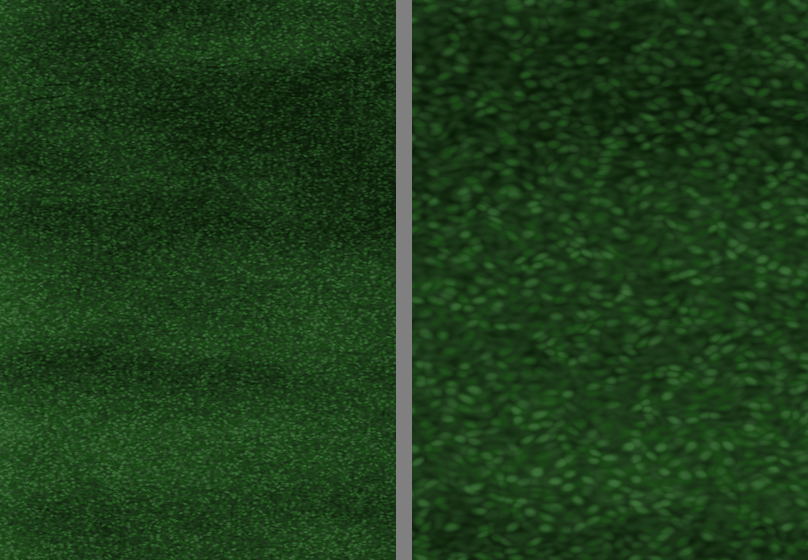
Left, the full canvas; right, a detail of the centre.
A WebGL 1 fragment shader for this texture:

```glsl
precision highp float;
// Dense green pile, seen from above: small flattened tufts from a stretched
// cellular pattern, roughened by gradient noise and shaded by broad
// horizontal bands, cloudy patches and short dark creases.

uniform vec2 u_resolution;

// Colours
const vec3 SHADOW_GREEN = vec3(0.07, 0.16, 0.06);
const vec3 LIGHT_GREEN = vec3(0.20, 0.38, 0.185);
const vec3 VIVID_SHIFT = vec3(-0.030, 0.004, -0.036);

// Sizes, as repeats per canvas height
const vec2 TUFT_SCALE = vec2(140.0, 225.0);
const vec2 FIBRE_SCALE = vec2(125.0, 240.0);
const vec2 CLUMP_SCALE = vec2(40.0, 85.0);
const vec2 PATCH_SCALE = vec2(2.4, 7.0);
const vec2 CREASE_SCALE = vec2(11.0, 46.0);

// Strengths, in units of tone (0 = shadow, 1 = light)
const float UPPER_TONE = 0.235;
const float LOWER_TONE = 0.555;
const float TUFT_CONTRAST = 0.84;
const float TUFT_MEAN = 0.30;
const float FIBRE_CONTRAST = 0.40;
const float CLUMP_CONTRAST = 0.20;
const float PATCH_CONTRAST = 0.37;
const float CREASE_DEPTH = 0.38;

vec2 hash2(vec2 p) {
  vec3 q = fract(p.xyx * vec3(0.1031, 0.1030, 0.0973));
  q += dot(q, q.yzx + 33.33);
  return fract((q.xx + q.yz) * q.zy);
}

float cornerSlope(vec2 cell, vec2 offset) {
  float angle = 6.2832 * hash2(cell).x;
  return dot(vec2(cos(angle), sin(angle)), offset);
}

float gradientNoise(vec2 p) {
  vec2 i = floor(p);
  vec2 f = p - i;
  vec2 s = f * f * f * (f * (f * 6.0 - 15.0) + 10.0);
  vec2 e = vec2(1.0, 0.0);
  float low = mix(cornerSlope(i, f), cornerSlope(i + e, f - e), s.x);
  float high = mix(cornerSlope(i + e.yx, f - e.yx),
                   cornerSlope(i + e.xx, f - e.xx), s.x);
  return mix(low, high, s.y);
}

float fractalNoise(vec2 p) {
  float sum = 0.0;
  float weight = 1.0;
  for (int i = 0; i < 4; i++) {
    sum += weight * gradientNoise(p);
    p = p * 2.03 + 17.3;
    weight *= 0.5;
  }
  return sum;
}

// Overlapping soft tufts: the brightest one shows, with dark gaps between
float tufts(vec2 p) {
  vec2 cell = floor(p);
  float brightest = 0.0;
  for (int y = -1; y <= 1; y++) {
    for (int x = -1; x <= 1; x++) {
      vec2 id = cell + vec2(float(x), float(y));
      vec2 away = id + hash2(id) - p;
      vec2 kind = hash2(id + 71.7);
      away.y += (kind.x - 0.5) * away.x;
      float body = 1.0 - smoothstep(0.15, 0.85, length(away));
      brightest = max(brightest, mix(0.08, 1.0, kind.y * kind.y) * body);
    }
  }
  return brightest;
}

// Broad light: brighter lower half, dark belt above it, pale left edge
float broadTone(vec2 uv, vec2 p) {
  float patches = fractalNoise(p * PATCH_SCALE + 5.0);
  float height = uv.y + 0.05 * patches;
  float tone = mix(LOWER_TONE, UPPER_TONE, smoothstep(0.50, 0.62, height));
  float belt = (height - 0.64) / 0.07;
  float dip = (height - 0.32) / 0.035;
  tone -= 0.10 * exp(-belt * belt) + 0.18 * exp(-dip * dip);
  tone += 0.14 * smoothstep(0.87, 0.93, height);
  tone += 0.14 * (1.0 - smoothstep(0.0, 0.10, uv.x)) - 0.10 * (uv.x - 0.5);
  return tone + PATCH_CONTRAST * patches;
}

// Thin horizontal folds, mostly in the upper part
float creases(vec2 uv, vec2 p) {
  float fold = abs(gradientNoise(p * CREASE_SCALE + 31.0));
  float line = 1.0 - smoothstep(0.02, 0.11, fold);
  float band = (uv.y - 0.84) / 0.07;
  float region = 0.3 + 0.7 * exp(-band * band);
  return line * region * smoothstep(-0.1, 0.3, gradientNoise(p * vec2(6.0, 18.0)));
}

void main() {
  vec2 uv = gl_FragCoord.xy / u_resolution;
  vec2 p = gl_FragCoord.xy / u_resolution.y;

  // Bend the rows of tufts slightly
  vec2 bend = vec2(gradientNoise(p * 45.0), gradientNoise(p * 38.0 + 9.0));
  vec2 pile = p + 0.004 * bend;

  float tone = broadTone(uv, p);
  tone += TUFT_CONTRAST * (tufts(pile * TUFT_SCALE) - TUFT_MEAN);
  tone += FIBRE_CONTRAST * gradientNoise(pile * FIBRE_SCALE + 13.0);
  tone += CLUMP_CONTRAST * gradientNoise(p * CLUMP_SCALE + 3.0);
  tone -= CREASE_DEPTH * creases(uv, p);

  // Some mid-toned tufts are a purer green
  float vivid = smoothstep(-0.2, 0.1, gradientNoise(p * 80.0 + 47.0));
  vivid *= smoothstep(0.3, 0.5, tone) * (1.0 - smoothstep(0.65, 0.9, tone));

  tone = clamp(tone, -0.22, 1.2);
  vec3 color = mix(SHADOW_GREEN, LIGHT_GREEN, tone) + vivid * VIVID_SHIFT;
  gl_FragColor = vec4(color, 1.0);
}
```
